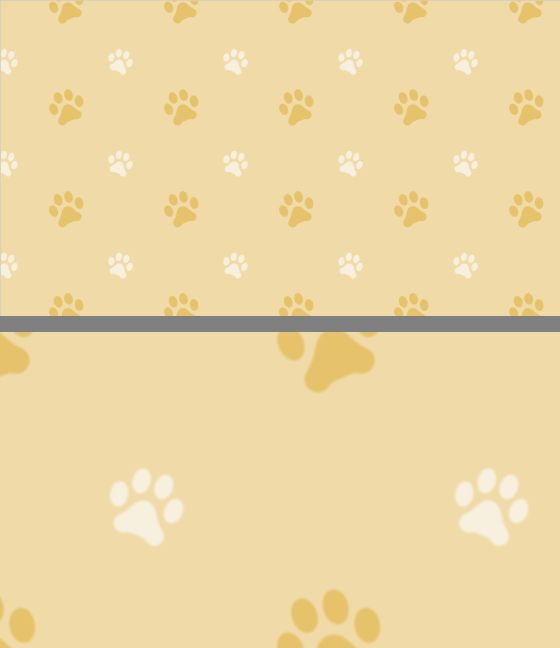
Top, the full canvas; bottom, a detail of the centre.
This pattern is drawn by a Shadertoy shader. Its source:

```glsl
const vec3 SAND = vec3(0.94, 0.86, 0.66);
const vec3 GOLD = vec3(0.90, 0.76, 0.42);
const vec3 CREAM = vec3(0.97, 0.94, 0.87);
const vec3 EDGE_GREY = vec3(0.83, 0.81, 0.75);

const vec2 PERIOD = vec2(0.364, 0.3225);
const vec2 GOLD_ORIGIN = vec2(0.2107, 0.335);
const vec2 CREAM_ORIGIN = vec2(0.0165, 0.480);
const float GOLD_SIZE = 0.0556;
const float CREAM_SIZE = 0.0395;

float smoothUnion(float a, float b, float k) {
    float h = clamp(0.5 + 0.5 * (b - a) / k, 0.0, 1.0);
    return mix(b, a, h) - k * h * (1.0 - h);
}

float capsule(vec2 p, vec2 a, vec2 b, float radius) {
    vec2 ab = b - a;
    float t = clamp(dot(p - a, ab) / dot(ab, ab), 0.0, 1.0);
    return length(p - a - ab * t) - radius;
}

float ellipse(vec2 p, vec2 radii, float tilt) {
    float c = cos(tilt), s = sin(tilt);
    p = vec2(c * p.x + s * p.y, c * p.y - s * p.x);
    float k = length(p / radii);
    return k * (k - 1.0) / max(length(p / (radii * radii)), 0.001);
}

// Three-lobed pad with a shallow notch at the heel
float pad(vec2 p) {
    vec2 top = vec2(0.075, -0.10);
    vec2 heel = vec2(-0.23, -0.73);
    vec2 side = vec2(0.60, -0.375);
    float d = smoothUnion(capsule(p, top, heel, 0.25),
                          capsule(p, top, side, 0.25), 0.3);
    return smoothUnion(d, capsule(p, heel, side, 0.16), 0.08);
}

// Pad and four toes, about two units across
float paw(vec2 p) {
    vec2 toes[4] = vec2[4](vec2(-0.74, -0.055), vec2(-0.48, 0.585),
                           vec2(0.11, 0.75), vec2(0.71, 0.40));
    float d = pad(p);
    for (int i = 0; i < 4; i++) {
        float tilt = mix(0.42, 0.18, float(i) / 3.0);
        d = min(d, ellipse(p - toes[i], vec2(0.24, 0.335), tilt));
    }
    return d;
}

vec2 repeatAround(vec2 p, vec2 origin, vec2 period) {
    return mod(p - origin + 0.5 * period, period) - 0.5 * period;
}

// Coverage of a lattice of paws; a negative facing mirrors them
float pawLattice(vec2 p, vec2 origin, float size, float facing, float blur) {
    vec2 q = repeatAround(p, origin, PERIOD) * vec2(facing, 1.0) / size;
    return 1.0 - smoothstep(-blur, blur, paw(q) * size);
}

void mainImage(out vec4 fragColor, in vec2 fragCoord) {
    vec2 p = fragCoord / iResolution.y;
    float pixel = 1.0 / iResolution.y;
    float blur = max(0.0025, 0.7 * pixel);

    // Two interleaved lattices
    vec3 color = SAND;
    color = mix(color, GOLD, pawLattice(p, GOLD_ORIGIN, GOLD_SIZE, 1.0, blur));
    color = mix(color, CREAM, pawLattice(p, CREAM_ORIGIN, CREAM_SIZE, -1.0, blur));

    // Hairline along the top and left edges
    float edgeDistance = min(p.x, 1.0 - p.y);
    float hairline = 1.0 - smoothstep(-0.5 * pixel, 0.5 * pixel, edgeDistance - 0.0023);
    color = mix(color, EDGE_GREY, hairline);

    fragColor = vec4(color, 1.0);
}
```
